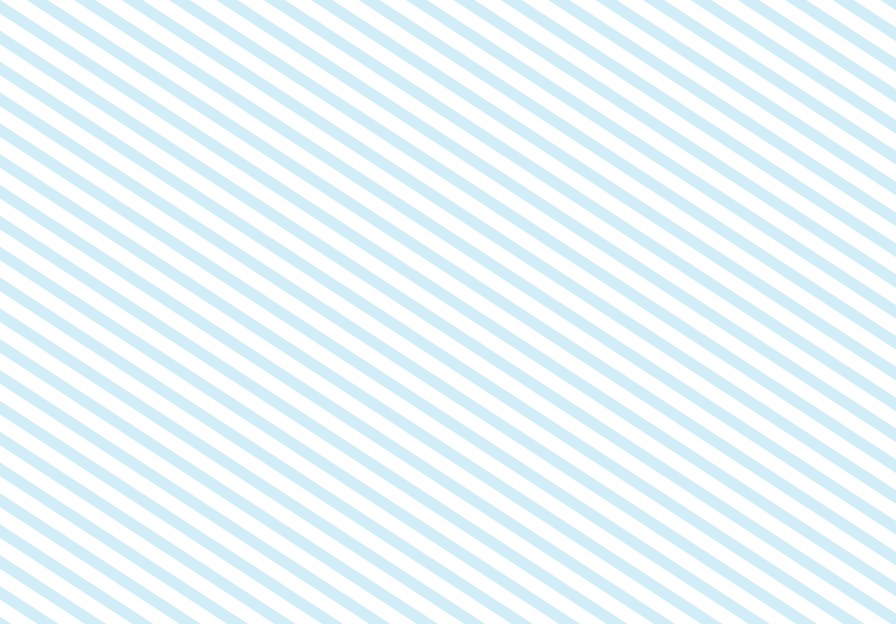
Reproduce this pattern procedurally as a Shadertoy shader.

```glsl
// Even pale blue diagonal stripes on white, falling from left to right.

const vec3 PAPER = vec3(1.0);
const vec3 STRIPE = vec3(0.82, 0.93, 0.97);
const vec2 REPEATS = vec2(18.9, 29.05); // stripes per canvas width, along x and y
const float DUTY = 0.445;               // painted share of each repeat
const float CENTER = 0.215;             // phase of a stripe's middle at the top left

// Signed distance, in repeats, to the edge of the nearest stripe.
float stripeDistance(vec2 p) {
    float phase = dot(p, vec2(-REPEATS.x, REPEATS.y)) - CENTER;
    return abs(fract(phase + 0.5) - 0.5) - 0.5 * DUTY;
}

void mainImage(out vec4 fragColor, in vec2 fragCoord) {
    // Canvas-width units, measured down from the top left corner.
    vec2 p = vec2(fragCoord.x, iResolution.y - fragCoord.y) / iResolution.x;

    // One pixel, measured across the stripes.
    float pixel = length(REPEATS) / iResolution.x;
    float coverage = clamp(0.5 - stripeDistance(p) / pixel, 0.0, 1.0);

    fragColor = vec4(mix(PAPER, STRIPE, coverage), 1.0);
}
```
